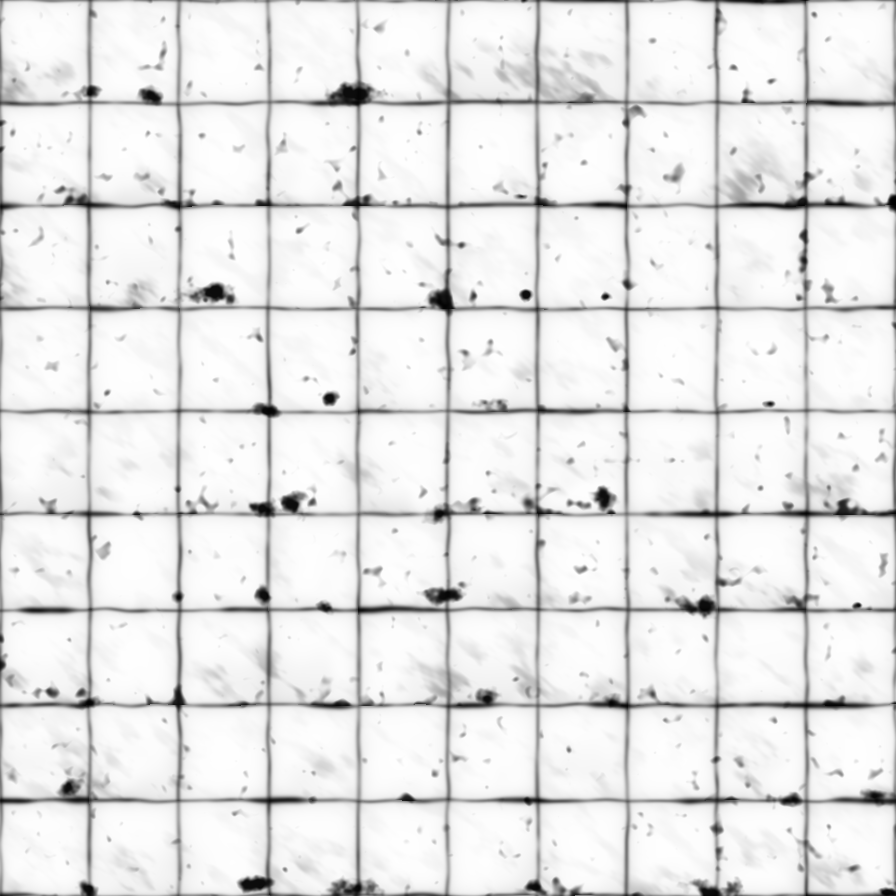
Reproduce this texture map procedurally as a Shadertoy shader.

```glsl
// Grimy white wall tiles: soft worn joints, soot specks and blots gathered low in each tile.

const float COLUMNS = 10.0;
const float UPPER_ROWS = 5.0;      // taller courses
const float LOWER_ROWS = 4.0;      // shorter courses
const float UPPER_SPAN = 0.574;    // share of the height taken by the taller courses
const float JOINT_WIDTH = 0.0028;
const float HALO_WIDTH = 0.0070;
const float HALO_INK = 0.13;
const float WOBBLE = 0.0030;
const float GRIME_HEIGHT = 0.018;
const float SPECK_SCALE = 66.0;
const float SPECK_INK = 0.85;
const float BLOT_CHANCE = 0.36;
const float GLAZE_WHITE = 0.995;

float hash(vec2 p) {
    vec3 k = fract(p.xyx * vec3(0.1031, 0.1030, 0.0973));
    k += dot(k, k.yzx + 33.33);
    return fract((k.x + k.y) * k.z);
}

float noise(vec2 p) {
    vec2 i = floor(p), f = fract(p);
    f = f * f * (3.0 - 2.0 * f);
    return mix(mix(hash(i), hash(i + vec2(1, 0)), f.x),
               mix(hash(i + vec2(0, 1)), hash(i + vec2(1, 1)), f.x), f.y);
}

float fbm(vec2 p, int octaves) {
    float sum = 0.0, total = 0.0, gain = 0.5;
    for (int i = 0; i < octaves; i++) {
        sum += gain * noise(p);
        total += gain;
        p = mat2(1.6, 1.2, -1.2, 1.6) * p + 7.3;
        gain *= 0.5;
    }
    return sum / total;
}

// Tile coordinates counted from the top left; z is the course height.
vec3 tileSpace(vec2 p) {
    float upperHeight = UPPER_SPAN / UPPER_ROWS;
    float lowerHeight = (1.0 - UPPER_SPAN) / LOWER_ROWS;
    return p.y < UPPER_SPAN
        ? vec3(p.x * COLUMNS, p.y / upperHeight, upperHeight)
        : vec3(p.x * COLUMNS, UPPER_ROWS + (p.y - UPPER_SPAN) / lowerHeight, lowerHeight);
}

// Soft core with a faint halo.
float joint(float d, float strength, float width) {
    float core = strength * exp(-d * d / (width * width));
    float halo = HALO_INK * (0.3 + strength) * exp(-d / HALO_WIDTH);
    return 1.0 - (1.0 - core) * (1.0 - halo);
}

// Ragged black deposits sitting just above the horizontal joints.
float blots(vec2 grid, vec2 pitch, float ragged) {
    float ink = 0.0;
    for (int j = -1; j <= 1; j++)
    for (int i = -1; i <= 1; i++) {
        vec2 id = floor(grid) + vec2(i, j);
        if (hash(id + 41.7) > BLOT_CHANCE) continue;
        float along = hash(id + 3.1), size = hash(id + 19.4);
        vec2 center = id + vec2(1.0 - 0.8 * along * along, 1.01 - 0.16 * hash(id + 8.6));
        float radius = mix(0.005, 0.014, size * size);
        vec2 stretch = vec2(mix(0.8, 2.0, hash(id + 27.2)), 0.8);
        float d = length((grid - center) * pitch / (radius * stretch));
        ink = max(ink, smoothstep(1.5, 0.2, d + 2.4 * (ragged - 0.45)));
    }
    return ink;
}

void mainImage(out vec4 fragColor, in vec2 fragCoord) {
    vec2 p = fragCoord / iResolution.xy;
    p.y = 1.0 - p.y;

    vec2 wobble = vec2(noise(p * 34.0), noise(p * 34.0 + 51.0)) - 0.5;
    vec3 space = tileSpace(p + WOBBLE * wobble);
    vec2 grid = space.xy;
    vec2 pitch = vec2(1.0 / COLUMNS, space.z);
    vec2 nearest = floor(grid + 0.5);
    vec2 edge = abs(grid - nearest) * pitch;

    // Joints: strength changes by segment and along each run
    float fineWear = noise(p * 70.0 + 13.0);
    float longWear = noise(p * 19.0 + 29.0);
    float across = hash(vec2(floor(grid.x), nearest.y) + 5.0);
    float down = hash(vec2(nearest.x, floor(grid.y)) + 71.0);
    float heavy = across * smoothstep(0.3, 0.8, longWear);
    float rowInk = mix(0.24, 0.92, clamp(0.8 * heavy + 0.4 * fineWear, 0.0, 1.0));
    float columnInk = mix(0.12, 0.66, 0.3 * down + 0.35 * longWear + 0.35 * fineWear);
    float clear = 1.0 - joint(edge.y, rowInk, JOINT_WIDTH * (0.85 + 0.6 * heavy));
    clear *= 1.0 - joint(edge.x, columnInk, JOINT_WIDTH);

    // Specks: rare in the open, denser low in the tile and beside the joints
    float above = (1.0 - fract(grid.y)) * pitch.y;
    float low = exp(-above / GRIME_HEIGHT);
    float beside = exp(-edge.x / 0.008);
    float patches = smoothstep(0.4, 0.8, noise(p * 14.0 + 90.0));
    float speck = fbm(p * SPECK_SCALE, 2);
    float bias = low * (0.04 + 0.24 * patches) + beside * (0.03 + 0.13 * patches);
    clear *= 1.0 - SPECK_INK * smoothstep(0.76, 1.10, speck + bias);

    // Faint rising smears and cloudy stains
    vec2 slant = mat2(0.8, -0.6, 0.6, 0.8) * p;
    float smear = smoothstep(0.48, 0.85, fbm(slant * vec2(28.0, 60.0), 3));
    float cloud = smoothstep(0.45, 0.8, fbm(p * 12.0 + 4.0, 3));
    float lowerHalf = smoothstep(0.15, 0.95, fract(grid.y));
    clear *= 1.0 - smear * (0.03 + 0.28 * lowerHalf * cloud) - 0.05 * cloud * lowerHalf;

    clear *= 1.0 - 0.95 * blots(grid, pitch, fbm(p * 62.0 + 17.0, 3));
    fragColor = vec4(vec3(GLAZE_WHITE * clear), 1.0);
}
```
